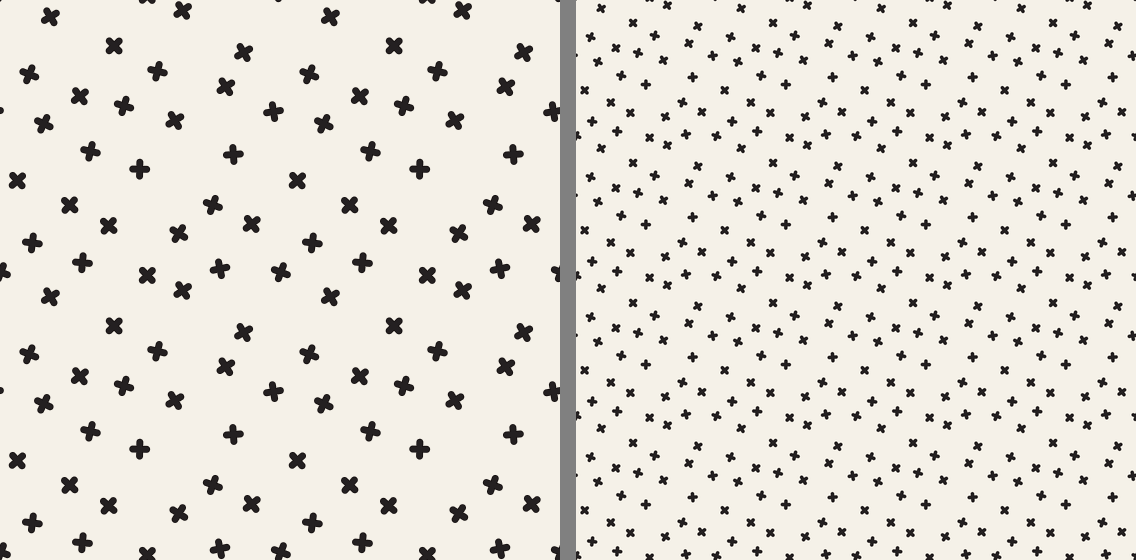
Left, the tile; right, the same tile 2 across and 2 down.
Give the GLSL for this pattern, as a Shadertoy shader.

```glsl
vec3 hash3(float n) {
    return fract(sin(n * vec3(12.9898, 78.233, 39.425) + vec3(1.7, 4.1, 2.3)) * 4375.85);
}

// Signed distance to a plus made of two round-capped bars
float sdRoundCross(vec2 p, float reach, float radius) {
    p = abs(p);
    p = p.x > p.y ? p : p.yx;
    return length(p - vec2(min(p.x, reach), 0.0)) - radius;
}

mat2 rotation(float angle) {
    float c = cos(angle), s = sin(angle);
    return mat2(c, s, -s, c);
}

void mainImage(out vec4 fragColor, in vec2 fragCoord) {
    const vec3 cream = vec3(0.96, 0.945, 0.91);
    const vec3 ink = vec3(0.14, 0.125, 0.13);
    const vec3 inkRim = vec3(0.09, 0.07, 0.07);
    const float count = 26.0;
    const float repeats = 2.0;

    vec2 tile = fragCoord / iResolution.xy * repeats;
    float dist = 1.0;

    // Jittered lattice: evenly spread crosses, wrapped around each tile
    for (float i = 0.0; i < count; i++) {
        vec3 rnd = hash3(i + 1.0);
        vec2 center = (vec2(i, 10.0 * i) + 2.1 * (rnd.xy - 0.5)) / count;
        vec2 offset = (fract(tile - center + 0.5) - 0.5) / repeats;
        offset = rotation(rnd.z * 1.5708) * offset;
        dist = min(dist, sdRoundCross(offset, 0.0124, 0.0062));
    }

    // Slightly darker rim, antialiased edge
    float pixel = 1.0 / iResolution.y;
    vec3 fill = mix(inkRim, ink, smoothstep(0.0012, 0.0024, -dist));
    float coverage = clamp(0.5 - dist / pixel, 0.0, 1.0);
    fragColor = vec4(mix(cream, fill, coverage), 1.0);
}
```
